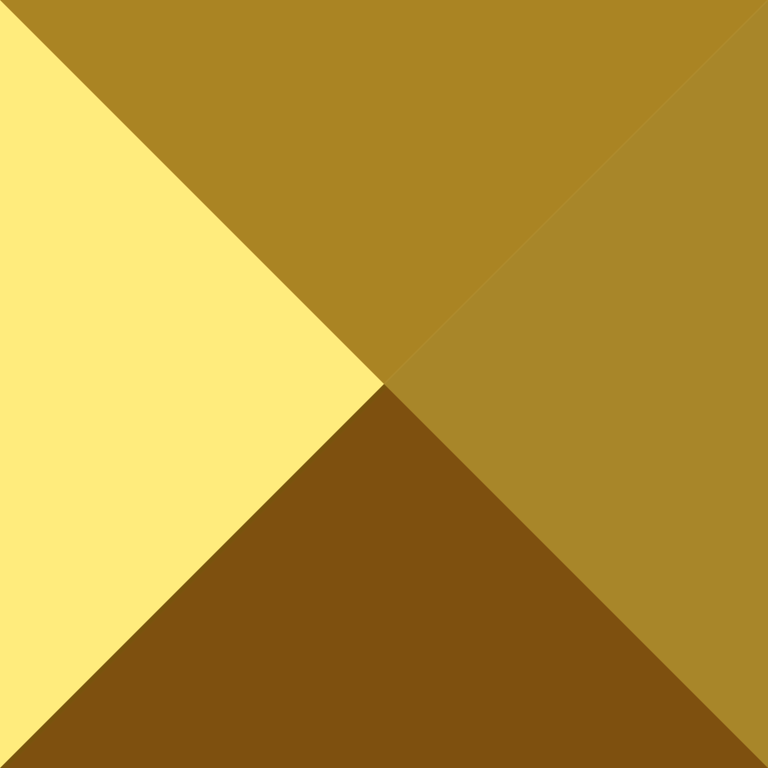
Write a WebGL 1 fragment shader that draws this background.

```glsl
precision highp float;
// Four flat gold triangles meeting at the centre, like a pyramid seen from above.
// The signed distances to the two diagonals choose the facet; thin tints
// follow the lower left and upper right seams.

uniform vec2 u_resolution;

// Smooth step across an edge, about one pixel wide.
float edge(float dist, float pixel) {
    return smoothstep(-0.6 * pixel, 0.6 * pixel, dist);
}

void main() {
    float side = min(u_resolution.x, u_resolution.y);
    float pixel = 1.0 / side;
    vec2 p = gl_FragCoord.xy / u_resolution - 0.5;

    // Signed distances to the falling and rising diagonals
    float falling = (p.x + p.y) * 0.70711;
    float rising = (p.y - p.x) * 0.70711;
    float aboveFalling = edge(falling, pixel);
    float aboveRising = edge(rising, pixel);

    // Facets
    vec3 topGold = vec3(0.667, 0.518, 0.139);
    vec3 rightGold = vec3(0.659, 0.525, 0.160);
    vec3 leftCream = vec3(1.0, 0.925, 0.490);
    vec3 bottomBrown = vec3(0.494, 0.314, 0.060);

    // Olive shade just below the lower left seam
    float shade = 1.0 - smoothstep(0.003, 0.009, -rising);
    bottomBrown = mix(bottomBrown, vec3(0.47, 0.33, 0.05), shade);

    vec3 upper = mix(rightGold, topGold, aboveRising);
    vec3 lower = mix(bottomBrown, leftCream, aboveRising);

    // Faint light line on the upper right seam
    float seam = 1.0 - smoothstep(0.0, 0.0018, abs(rising));
    upper += 0.025 * seam;

    gl_FragColor = vec4(mix(lower, upper, aboveFalling), 1.0);
}
```
